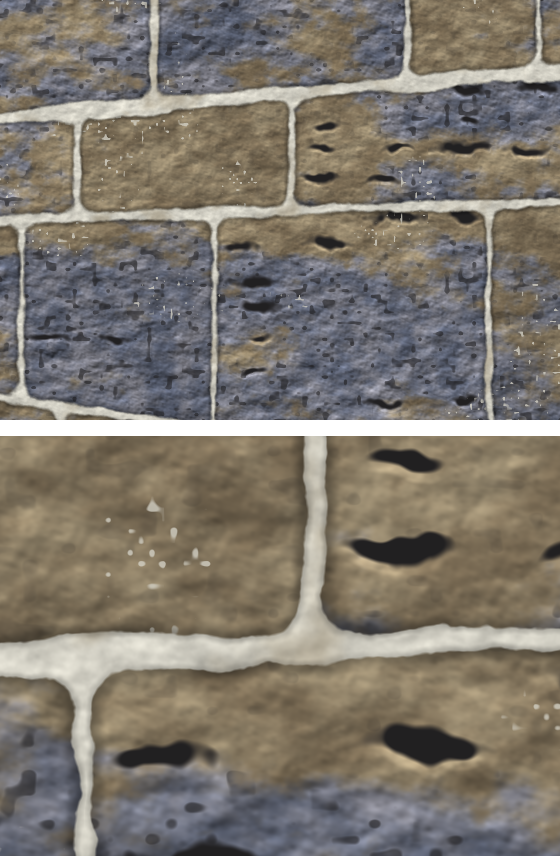
Top, the full canvas; bottom, a detail of the centre.
Give the GLSL for this texture, as a Shadertoy shader.

```glsl
const vec3 SLATE_DARK = vec3(0.32, 0.345, 0.41);
const vec3 SLATE_LIGHT = vec3(0.48, 0.48, 0.515);
const vec3 EARTH = vec3(0.45, 0.395, 0.31);
const vec3 TAN = vec3(0.60, 0.545, 0.44);
const vec3 MORTAR = vec3(0.82, 0.81, 0.765);
const vec3 HOLLOW = vec3(0.13, 0.125, 0.13);

// Bed joints: height at the left edge, slope, half width
const vec3 BEDS[3] = vec3[3](
    vec3(0.718, 0.085, 0.017), vec3(0.478, 0.030, 0.012), vec3(0.055, -0.160, 0.009));
// Upright joints of each course, top course first; 9.0 is unused
const vec3 HEADS[4] = vec3[4](
    vec3(0.365, 0.970, 1.281), vec3(0.185, 0.696, 9.0),
    vec3(0.052, 0.510, 1.165), vec3(0.150, 9.0, 9.0));
// Slate crust and hollows of each stone, left to right
const vec4 CRUST[4] = vec4[4](
    vec4(0.64, 0.60, 0.27, 0.32), vec4(0.38, 0.05, 0.54, 0.5),
    vec4(0.50, 0.80, 0.72, 0.56), vec4(0.45));
const vec4 CAVITIES[4] = vec4[4](
    vec4(0.04, 0.05, 0.0, 0.0), vec4(0.30, 0.05, 0.60, 0.0),
    vec4(0.20, 0.05, 0.42, 0.08), vec4(0.0));
const float HEAD_WIDTH = 0.0075;
const float CORNER = 0.035;
const float RELIEF = 1.7;
const vec2 LIGHT_STEP = vec2(-0.003, 0.005);
const vec2 CAVITY_CELL = vec2(0.17, 0.075);

float hash(vec2 p) {
    vec3 q = fract(p.xyx * 0.1031);
    q += dot(q, q.yzx + 33.33);
    return fract((q.x + q.y) * q.z);
}

float noise(vec2 p) {
    vec2 i = floor(p), f = fract(p);
    f = f * f * (3.0 - 2.0 * f);
    return mix(mix(hash(i), hash(i + vec2(1, 0)), f.x),
               mix(hash(i + vec2(0, 1)), hash(i + vec2(1, 1)), f.x), f.y);
}

float fbm(vec2 p) {
    float sum = 0.0, amp = 0.533;
    for (int i = 0; i < 4; i++) {
        sum += amp * noise(p);
        p = mat2(1.6, 1.2, -1.2, 1.6) * p + 7.3;
        amp *= 0.5;
    }
    return sum;
}

float smoothMin(float a, float b, float k) {
    float h = max(k - abs(a - b), 0.0) / k;
    return min(a, b) - h * h * k * 0.25;
}

// Ragged horizontal slit, one candidate per cell; negative inside
float cavity(vec2 p, float amount) {
    vec2 cell = floor(p / CAVITY_CELL);
    vec2 q = (fract(p / CAVITY_CELL) - 0.5) * CAVITY_CELL;
    float size = hash(cell + 71.0);
    q -= (vec2(hash(cell + 13.0), hash(cell + 29.0)) - 0.5) * vec2(0.05, 0.03);
    q.y += 0.022 * (noise(p * 28.0) - 0.5);
    float reach = mix(0.018, 0.058, size);
    float d = (length(q / vec2(reach, mix(0.006, 0.011, size))) - 1.0) * 0.008;
    d += 0.006 * (noise(p * 75.0) - 0.5);
    return hash(cell + 3.0) < amount ? d : 1.0;
}

void mainImage(out vec4 fragColor, in vec2 fragCoord) {
    vec2 p = fragCoord / iResolution.y;
    float px = 1.5 / iResolution.y;
    vec2 warped = p + 0.016 * (vec2(fbm(p * 11.0), fbm(p * 11.0 + 40.0)) - 0.5);
    float ragged = 0.010 * (fbm(p * 38.0) - 0.5);

    // Course and distance to the bed joints
    int row = 0, col = 0;
    float stoneDist = 1.0, below = 1.0;
    for (int i = 0; i < 3; i++) {
        float gap = warped.y - BEDS[i].x - BEDS[i].y * p.x;
        if (gap < 0.0) { row++; below = -gap; }
        float width = BEDS[i].z * mix(0.6, 1.35, noise(vec2(p.x * 6.0, float(i) * 9.0)));
        stoneDist = min(stoneDist, abs(gap) - width);
    }
    // Stone and distance to the upright joints
    float headDist = 1.0;
    for (int i = 0; i < 3; i++) {
        float gap = warped.x - HEADS[row][i];
        if (gap > 0.0) col++;
        float width = HEAD_WIDTH * mix(0.5, 1.4, noise(p * 9.0 + float(row)));
        headDist = min(headDist, abs(gap) - width);
    }
    stoneDist = smoothMin(stoneDist, headDist, CORNER) + ragged;
    vec2 seed = vec2(float(col) * 17.0, float(row) * 31.0);

    // Stone: slate crust over earth, worn bare along the top of the third course
    float grain = fbm(p * vec2(34.0, 46.0) + seed);
    float crust = CRUST[row][col] + 1.3 * (fbm(p * vec2(5.0, 11.0) + seed) - 0.5);
    if (row == 2) crust -= 0.65 * (1.0 - smoothstep(0.04, 0.13, below));
    crust = smoothstep(0.32, 0.68, crust + 0.5 * (grain - 0.5));
    float tone = smoothstep(0.28, 0.72, 0.5 * grain + 0.5 * fbm(p * 16.0 + seed));
    vec3 stone = mix(mix(EARTH, TAN, tone), mix(SLATE_DARK, SLATE_LIGHT, tone), crust);
    stone *= 0.94 + 0.12 * hash(seed + 5.0);

    // Relief lit from the upper left, with small pits in the crust
    vec2 reliefScale = vec2(24.0, 34.0);
    float slope = fbm(p * reliefScale) - fbm((p + LIGHT_STEP) * reliefScale);
    stone *= 1.0 + RELIEF * slope * mix(0.7, 1.2, crust);
    float pits = smoothstep(0.74, 0.88, noise(p * vec2(62.0, 78.0) + seed));
    stone = mix(stone, HOLLOW, pits * mix(0.12, 0.6, crust));

    // Hollows with a pale lower lip
    float hollow = cavity(p, CAVITIES[row][col]);
    float lip = cavity(p + vec2(0.0, 0.007), CAVITIES[row][col]);
    stone *= 1.0 + 0.22 * (1.0 - smoothstep(0.0, 0.005, lip));
    stone = mix(stone, HOLLOW, 1.0 - smoothstep(-px, 0.002 + px, hollow));

    // Pale lichen specks
    float speck = noise(p * 115.0) * smoothstep(0.45, 0.8, noise(p * 7.0 + 20.0));
    stone = mix(stone, MORTAR, 0.8 * smoothstep(0.80, 0.92, speck));
    stone *= mix(0.68, 1.0, smoothstep(0.0, 0.012, stoneDist));

    // Mortar, gritty and stained
    vec3 mortar = MORTAR * (0.90 + 0.20 * fbm(p * 65.0) + 0.6 * slope);
    mortar = mix(mortar, TAN, 0.45 * smoothstep(0.55, 0.8, fbm(p * 13.0 + 60.0)));
    mortar *= mix(0.82, 1.0, smoothstep(0.0, 0.006, -stoneDist));

    vec3 color = mix(mortar, stone, smoothstep(-px, px, stoneDist));
    fragColor = vec4(clamp(color, 0.0, 1.0), 1.0);
}
```
